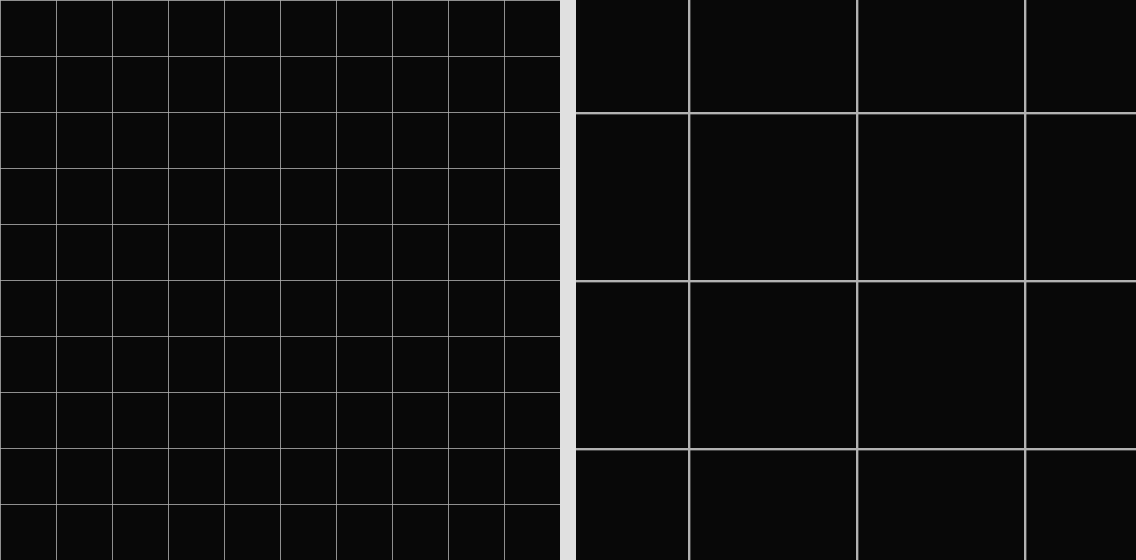
Left: the whole. Right: its middle third, enlarged.
Write a Shadertoy shader that draws this pattern.

```glsl
const float REPEATS = 10.0;               // cells across and down
const float LINE_WIDTH = 0.0141;          // fraction of one cell
const vec3 GROUND_COLOR = vec3(0.03);
const vec3 LINE_COLOR = vec3(0.70);

// Integral of a periodic stripe that fills the start of every cell
vec2 stripeIntegral(vec2 p) {
    return floor(p) * LINE_WIDTH + min(fract(p), LINE_WIDTH);
}

// Exact share of the pixel footprint covered by the stripes on each axis
vec2 stripeCoverage(vec2 p, vec2 footprint) {
    vec2 halfSize = 0.5 * footprint;
    return (stripeIntegral(p + halfSize) - stripeIntegral(p - halfSize)) / footprint;
}

void mainImage(out vec4 fragColor, in vec2 fragCoord) {
    // Cell coordinates, measured from the upper left corner
    vec2 uv = fragCoord / iResolution.xy;
    vec2 cell = vec2(uv.x, 1.0 - uv.y) * REPEATS;
    vec2 footprint = REPEATS / iResolution.xy;

    // Union of vertical and horizontal lines
    vec2 coverage = clamp(stripeCoverage(cell, footprint), 0.0, 1.0);
    float grid = 1.0 - (1.0 - coverage.x) * (1.0 - coverage.y);

    fragColor = vec4(mix(GROUND_COLOR, LINE_COLOR, grid), 1.0);
}
```
